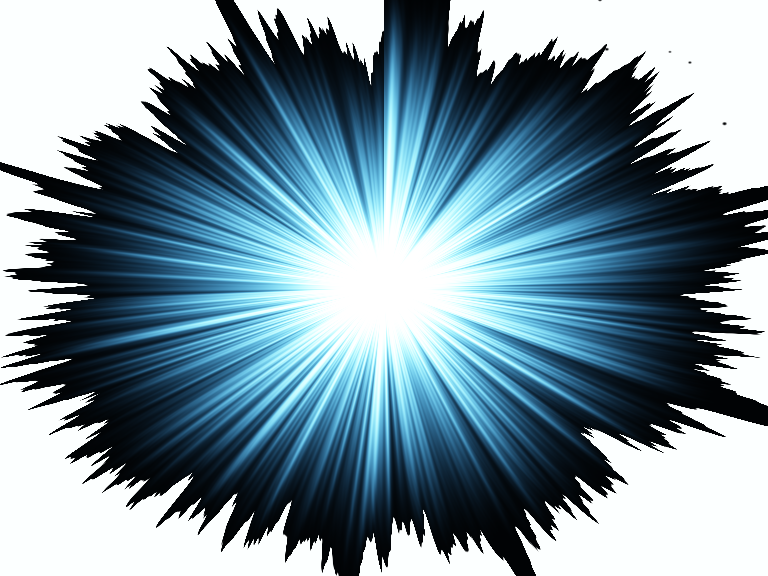
Reproduce this background procedurally as a WebGL 1 fragment shader.

```glsl
precision highp float;
// A white-hot burst of blue rays in a ragged dark disc on a white ground.

uniform vec2 u_resolution;

float hash(float n) {
  return fract(sin(n * 12.9898 + 4.1) * 43758.547);
}

// One-dimensional gradient noise, about -0.5 to 0.5
float gradientNoise(float x) {
  float cell = floor(x), f = x - cell;
  float left = (hash(cell) * 2.0 - 1.0) * f;
  float right = (hash(cell + 1.0) * 2.0 - 1.0) * (f - 1.0);
  return 2.0 * mix(left, right, f * f * f * (f * (f * 6.0 - 15.0) + 10.0));
}

// Soft bump around one bearing, in degrees
float lobe(float bearing, float center, float width) {
  float d = (bearing - center) / width;
  return exp(-d * d);
}

// Broad outline of the disc: long and short sectors
float sectorReach(float b) {
  float longer = 0.20 * lobe(b, 3.0, 7.0) + 0.07 * lobe(b, 41.0, 8.0)
    + 0.10 * lobe(b, 79.0, 7.0) + 0.09 * lobe(b, 185.0, 5.0)
    + 0.06 * lobe(b, 228.0, 9.0) + 0.05 * lobe(b, 254.0, 8.0)
    + 0.07 * lobe(b, 338.0, 5.0);
  float shorter = 0.11 * lobe(b, 20.0, 3.0) + 0.06 * lobe(b, 61.0, 3.0)
    + 0.07 * lobe(b, 91.0, 4.0) + 0.17 * lobe(b, 133.0, 3.5)
    + 0.12 * lobe(b, 176.0, 2.5) + 0.11 * lobe(b, 268.0, 3.0)
    + 0.13 * lobe(b, 312.0, 3.5) + 0.11 * lobe(b, 357.0, 5.0);
  return 0.91 + longer - shorter;
}

// Thin spikes that run off the canvas
float spikes(float b) {
  return 0.20 * lobe(b, 71.5, 1.7) + 0.30 * lobe(b, 114.0, 2.2)
    + 0.28 * lobe(b, 159.7, 1.7) + 0.32 * lobe(b, 293.0, 0.8)
    + 0.20 * lobe(b, 338.2, 0.5);
}

void main() {
  vec2 p = 2.0 * gl_FragCoord.xy / u_resolution - 1.0;
  float pixel = 2.0 / u_resolution.y;
  float r = max(length(p), 0.001);

  // Clockwise bearing from the top, where the rays have a seam
  float bearing = degrees(atan(-p.x, -p.y + 0.00001)) + 180.0;

  // Ragged rim
  float reach = sectorReach(bearing);
  float teeth = 0.13 * gradientNoise(bearing * 0.31 + 7.0)
    + 0.10 * gradientNoise(bearing * 0.67 + 31.0)
    + 0.035 * gradientNoise(bearing * 1.9 + r * 14.0);
  float rim = reach + teeth + spikes(bearing);

  // Broad beams, crossed by finer streaks
  float streaks = 1.2 * gradientNoise(bearing * 0.13 + 3.0)
    + 1.1 * gradientNoise(bearing * 0.37 + 17.0)
    + 0.9 * gradientNoise(bearing * 0.83 + 53.0);
  float rays = exp(streaks + 4.5 * (reach - 0.91) + 0.7 * spikes(bearing));

  // Light falls away from the core and dies out near the rim
  float fade = 1.0 - smoothstep(0.42, 1.0, r / mix(0.95, reach + teeth, 0.6));
  float light = 0.27 * rays * fade * pow(r, -2.2) + 0.02;
  light += 9.0 * exp(-r * r / 0.022);
  vec3 color = 1.0 - exp(-light * vec3(0.24, 0.64, 1.0));

  // White ground outside the rim, with a few dark specks
  float ground = smoothstep(-pixel, pixel, r - rim);
  for (int i = 0; i < 14; i++) {
    float seed = float(i) * 3.7 + 1.0;
    float angle = radians(mix(22.0, 150.0, hash(seed)));
    vec2 speck = vec2(sin(angle), cos(angle)) * mix(0.98, 1.22, hash(seed + 1.0));
    float size = mix(0.002, 0.006, hash(seed + 2.0));
    ground *= smoothstep(size - pixel, size + pixel, length(p - speck));
  }
  gl_FragColor = vec4(mix(color, vec3(0.99, 1.0, 1.0), ground), 1.0);
}
```
